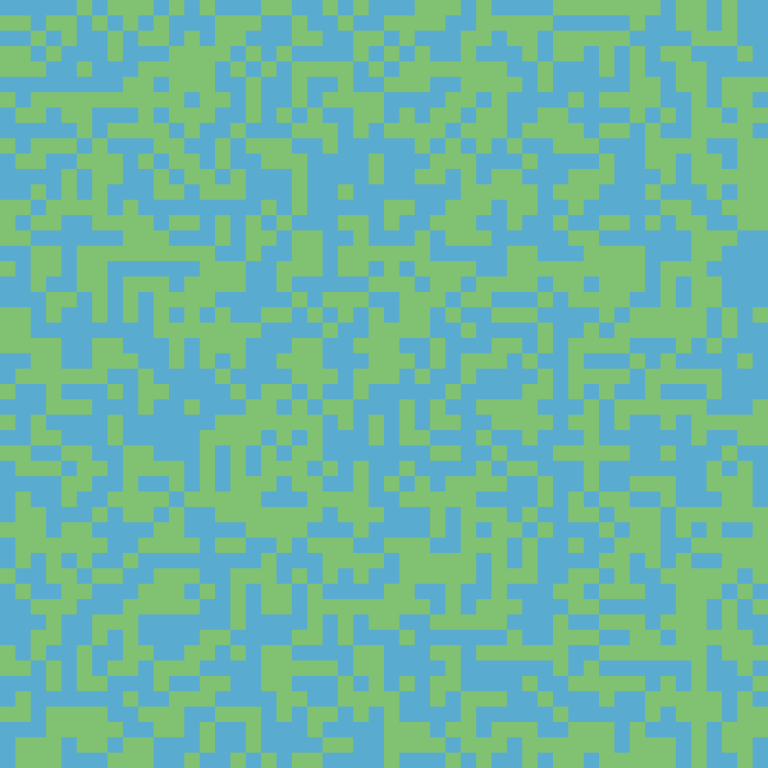
Write a Shadertoy shader that draws this texture.

```glsl
// Two-colour random mosaic: a square grid whose cells are each green or blue.
// A hash of the cell index picks the colour, and the four cells around a point
// are blended over one pixel's width so that the borders are smooth.

const float CELLS_PER_SIDE = 50.0;
const float GREEN_SHARE = 0.5;
const vec3 GREEN = vec3(0.506, 0.757, 0.447);
const vec3 BLUE = vec3(0.353, 0.671, 0.814);

// Integer hash of a cell index, from 0 to 1
float hashCell(ivec2 cell) {
    uvec2 key = uvec2(cell + 64);
    uint state = (key.x + key.y * 1619u) * 747796405u + 12345u;
    state = ((state >> ((state >> 28u) + 4u)) ^ state) * 277803737u;
    state = (state >> 22u) ^ state;
    return float(state & 65535u) / 65536.0;
}

// 1 for a green cell, 0 for a blue one
float cellIsGreen(ivec2 cell, float share) {
    return 1.0 - step(share, hashCell(cell));
}

// Coverage of green at a grid position, box filtered over the given width
float mosaic(vec2 gridPos, float share, float filterWidth) {
    vec2 shifted = gridPos - 0.5;
    ivec2 cell = ivec2(floor(shifted));
    vec2 blend = clamp((fract(shifted) - 0.5) / filterWidth + 0.5, 0.0, 1.0);
    float lower = mix(cellIsGreen(cell, share),
                      cellIsGreen(cell + ivec2(1, 0), share), blend.x);
    float upper = mix(cellIsGreen(cell + ivec2(0, 1), share),
                      cellIsGreen(cell + ivec2(1, 1), share), blend.x);
    return mix(lower, upper, blend.y);
}

void mainImage(out vec4 fragColor, in vec2 fragCoord) {
    // Canvas units to grid units
    vec2 gridPos = fragCoord / iResolution.y * CELLS_PER_SIDE;
    float pixelWidth = CELLS_PER_SIDE / iResolution.y;

    float green = mosaic(gridPos, GREEN_SHARE, pixelWidth);
    fragColor = vec4(mix(BLUE, GREEN, green), 1.0);
}
```
